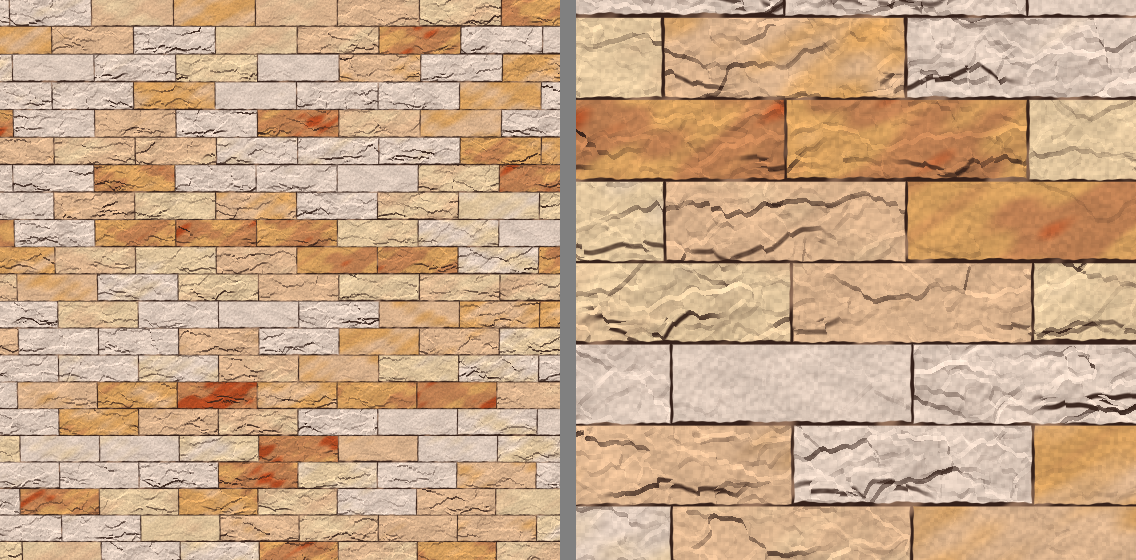
Left, the full canvas; right, a detail of the centre.
This texture is drawn by a Shadertoy shader. Its source:

```glsl
const vec3 PALE   = vec3(0.89, 0.81, 0.75);
const vec3 CREAM  = vec3(0.90, 0.79, 0.63);
const vec3 PEACH  = vec3(0.88, 0.72, 0.57);
const vec3 GOLD   = vec3(0.86, 0.64, 0.38);
const vec3 TAN    = vec3(0.76, 0.51, 0.33);
const vec3 RUST   = vec3(0.71, 0.30, 0.14);
const vec3 SHADOW = vec3(0.21, 0.13, 0.10);
const vec3 MORTAR = vec3(0.58, 0.44, 0.35);

vec2 hash2(vec2 p) {
    vec3 q = fract(p.xyx * vec3(0.1031, 0.1030, 0.0973));
    q += dot(q, q.yzx + 33.33);
    return fract((q.xx + q.yz) * q.zy);
}

// Cellular noise: x = distance to the nearest seed, y = level of its tilted facet
vec2 facets(vec2 p) {
    vec2 base = floor(p);
    float nearest = 9.0, level = 0.0;
    for (int j = -1; j <= 1; j++)
    for (int i = -1; i <= 1; i++) {
        vec2 cell = base + vec2(i, j);
        vec2 rnd = hash2(cell);
        vec2 d = p - cell - rnd;
        float dist = dot(d, d);
        if (dist < nearest) {
            nearest = dist;
            level = 0.6 * rnd.x + dot(hash2(cell + 71.0) - 0.5, d);
        }
    }
    return vec2(sqrt(nearest), level);
}

// Layered sines, roughly -1 to 1
float waves(vec2 p) {
    return 0.5 * sin(p.x + 1.7 * sin(p.y * 0.8))
         + 0.3 * sin(p.y * 2.1 + 1.3 * sin(p.x * 1.6))
         + 0.2 * sin(p.x * 4.3 - p.y * 3.7);
}

// Split-face relief: chipped facets, one ragged ledge and sandy grain
float stoneHeight(vec2 p, float heightInBrick, float rough) {
    vec2 q = p + 0.004 * vec2(waves(p.yx * 150.0), waves(p * 130.0));
    float chips = facets(q * vec2(62.0, 115.0)).y;
    float relief = 0.009 * facets(q * vec2(19.0, 42.0)).y + 0.0035 * chips;
    float ledge = 0.27 + 0.17 * waves(vec2(p.x * 48.0, p.x * 31.0)) + 0.25 * (chips - 0.3);
    float span = smoothstep(-0.3, 0.5, sin(p.x * 37.0));
    relief += 0.008 * span * smoothstep(ledge - 0.04, ledge, heightInBrick);
    return rough * relief + 0.001 * facets(p * 210.0).x;
}

// Sandstone colour from common pale (0) to rare rust (1)
vec3 sandstone(float tone) {
    vec3 c = mix(PALE, CREAM, smoothstep(0.26, 0.42, tone));
    c = mix(c, PEACH, smoothstep(0.46, 0.62, tone));
    c = mix(c, GOLD, smoothstep(0.72, 0.84, tone));
    c = mix(c, TAN, smoothstep(0.87, 0.93, tone));
    return mix(c, RUST, smoothstep(0.96, 1.01, tone));
}

// Coverage of the stone inside its cell; c and size in canvas units
float brickMask(vec2 c, vec2 size, float bottomGap, float wobble, float aa) {
    float side = min(c.x, size.x - c.x) - 0.0009 - 0.5 * wobble;
    float bottom = c.y - bottomGap - wobble;
    float top = size.y - c.y - 0.0004;
    return smoothstep(-aa, aa, min(side, min(bottom, top)));
}

void mainImage(out vec4 fragColor, in vec2 fragCoord) {
    vec2 uv = fragCoord / iResolution.xy;
    float aa = 0.8 / iResolution.y;

    // Staggered courses counted from the top, tightening slightly downward
    float down = 1.0 - uv.y;
    float course = 20.0 * (down + 0.0026);
    course *= 1.0 + 0.0016 * course;
    float row = floor(course);
    float pitch = mix(0.1465, 0.1410, down);
    float start = 0.018 + 0.021 * down + 0.004 * (hash2(vec2(row, 5.0)).x - 0.5);
    float column = (uv.x - start) / pitch + 0.5 * mod(row, 2.0);
    vec2 id = vec2(floor(column), row) + 20.0;
    vec2 local = vec2(fract(column), 1.0 - fract(course));
    vec2 size = vec2(pitch, 0.0487);

    // Individual character of each brick
    vec2 look = hash2(id);
    vec2 wear = hash2(id + 137.0);
    vec2 p = uv + 9.0 * hash2(id + 51.0);
    float rough = wear.x > 0.84 ? 0.15 : mix(0.55, 1.1, wear.y);

    // Light from above, slightly left
    vec2 toLight = vec2(-0.0009, 0.0029);
    float here = stoneHeight(p, local.y, rough);
    float above = stoneHeight(p + toLight, local.y + toLight.y / size.y, rough);
    float light = 1.0 - 0.36 * (above - here) / length(toLight);

    // Stained stone with fine sand speckle
    float stain = waves(p * vec2(38.0, 60.0));
    vec3 color = sandstone(look.x + 0.09 * stain);
    color *= 0.97 + 0.05 * waves(p * vec2(90.0, 140.0));
    color *= 0.96 + 0.08 * hash2(floor(p * 420.0)).x;
    color = mix(SHADOW, color, clamp(light, 0.05, 1.0));
    color *= 1.0 + 0.5 * clamp(light - 1.0, 0.0, 0.24);

    // Thin joints, shadowed under each overhanging stone
    float wobble = 0.0009 * waves(p * 210.0);
    float bottomGap = 0.0010 + 0.0018 * look.y * look.y;
    float body = brickMask(local * size, size, bottomGap, wobble, aa);
    vec3 joint = mix(SHADOW, MORTAR, smoothstep(0.1, 0.8, waves(uv * 75.0)));
    fragColor = vec4(mix(joint, color, body), 1.0);
}
```
